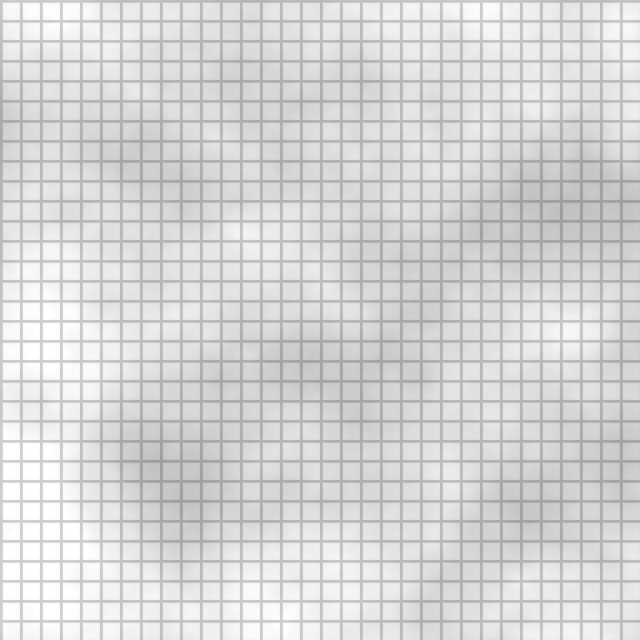
Write a WebGL 1 fragment shader that draws this pattern.

```glsl
precision highp float;
uniform vec2 u_resolution;

const float TAU = 6.2831853;

float hash(vec2 p) {
  return fract(sin(dot(p, vec2(127.1, 311.7))) * 43758.5453);
}

float valueNoise(vec2 p) {
  vec2 i = floor(p);
  vec2 f = fract(p);
  f = f * f * (3.0 - 2.0 * f);
  float low = mix(hash(i), hash(i + vec2(1.0, 0.0)), f.x);
  float high = mix(hash(i + vec2(0.0, 1.0)), hash(i + vec2(1.0, 1.0)), f.x);
  return mix(low, high, f.y);
}

float fbm(vec2 p) {
  float sum = 0.0;
  float amplitude = 0.5;
  for (int octave = 0; octave < 6; octave++) {
    sum += amplitude * valueNoise(p);
    p = mat2(0.8, 0.6, -0.6, 0.8) * p * 2.0 + 17.3;
    amplitude *= 0.52;
  }
  return sum;
}

// Darkness of the smoky stains, zero where the paper is clean
float smoke(vec2 uv) {
  float bands = -cos(2.0 * TAU * uv.y);
  float patches = -sin(TAU * uv.y) * cos(TAU * uv.x);
  float stain = 0.115 + 0.36 * (fbm(uv * 5.0 + 3.7) - 0.5);
  return clamp(stain + 0.025 * bands + 0.045 * patches, 0.0, 0.27);
}

void main() {
  vec2 uv = gl_FragCoord.xy / u_resolution;

  // Square grid, 32 by 32, counted from the upper left
  vec2 grid = vec2(uv.x, 1.0 - uv.y) * 32.0 - 0.07;
  vec2 lineDist = abs(fract(grid + 0.5) - 0.5);
  vec2 halfPixel = 16.0 / u_resolution;
  vec2 rules = 1.0 - smoothstep(0.0625 - halfPixel, 0.0625 + halfPixel, lineDist);
  float rule = max(rules.x, rules.y);

  // Faint shade where a cell meets its rules
  float halo = 1.0 - smoothstep(0.06, 0.2, min(lineDist.x, lineDist.y));

  float paper = 1.0 - smoke(uv);
  float shade = paper * (1.0 - 0.02 * halo) * mix(1.0, 0.82, rule);
  gl_FragColor = vec4(vec3(shade), 1.0);
}
```
